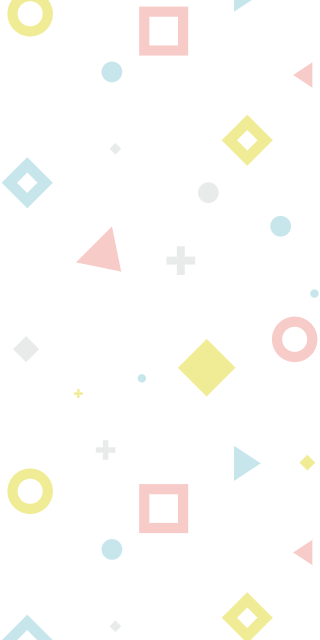
Give the GLSL for this pattern, as a Shadertoy shader.

```glsl
// Scattered pastel rings, frames, discs, diamonds, crosses and triangles on white, repeating downwards.

const float GRID = 384.0;    // layout units across the canvas
const float PERIOD = 573.0;  // height of one repeat in layout units

const float YELLOW = 0.0, PINK = 1.0, BLUE = 2.0, GRAY = 3.0;
const vec3 PALETTE[4] = vec3[4](
    vec3(0.94, 0.925, 0.585), vec3(0.97, 0.795, 0.785),
    vec3(0.775, 0.90, 0.92), vec3(0.91, 0.92, 0.915));

// Each shape: x, y from the top, size, tint
const vec4 RINGS[2] = vec4[2](
    vec4(36.2, 16.5, 27.3, YELLOW), vec4(353.6, 407.2, 27.3, PINK));
const vec4 DISCS[5] = vec4[5](
    vec4(134.3, 86.3, 12.4, BLUE), vec4(250.0, 231.2, 12.4, GRAY),
    vec4(336.8, 271.5, 12.4, BLUE), vec4(377.3, 352.3, 5.0, BLUE),
    vec4(170.2, 454.0, 5.0, BLUE));
const vec4 DIAMONDS[4] = vec4[4](
    vec4(138.5, 178.5, 7.0, GRAY), vec4(31.3, 419.0, 15.7, GRAY),
    vec4(248.0, 441.3, 34.6, YELLOW), vec4(368.8, 555.2, 9.5, YELLOW));
const vec4 DIAMOND_FRAMES[2] = vec4[2](
    vec4(296.7, 168.3, 30.7, YELLOW), vec4(32.7, 219.3, 30.7, BLUE));
const vec4 CROSSES[3] = vec4[3](
    vec4(217.0, 312.7, 17.2, GRAY), vec4(94.0, 472.3, 5.3, YELLOW),
    vec4(126.7, 540.0, 11.7, GRAY));
const vec4 SQUARE_FRAME = vec4(196.4, 37.3, 29.4, PINK);

// Triangles are anchored at the middle of the base, sized by height
const vec4 TRIANGLES[3] = vec4[3](
    vec4(112.8, 293.3, 46.2, PINK), vec4(280.8, 556.0, 32.0, BLUE),
    vec4(374.8, 90.0, 23.0, PINK));
const float TRIANGLE_ANGLES[3] = float[3](0.7854, 0.0, 3.1416);

// Two blue shapes repeat a little sooner than the rest
const float FRAME_PERIODS[2] = float[2](PERIOD, 549.0);
const float TRIANGLE_PERIODS[3] = float[3](PERIOD, 563.0, PERIOD);

// Offset from the nearest vertical copy of a shape
vec2 nearestCopy(vec2 p, vec2 center, float period) {
    vec2 q = p - center;
    q.y -= period * floor(q.y / period + 0.5);
    return q;
}

// Signed distances
float discDist(vec2 q, float radius) {
    return length(q) - radius;
}

float squareDist(vec2 q, float halfSide) {
    return max(abs(q.x), abs(q.y)) - halfSide;
}

float diamondDist(vec2 q, float radius) {
    return (abs(q.x) + abs(q.y) - radius) * 0.7071;
}

float crossDist(vec2 q, float reach) {
    vec2 a = abs(q);
    return max(max(a.x, a.y) - reach, min(a.x, a.y) - 0.277 * reach);
}

float triangleDist(vec2 q, float height, float angle) {
    float c = cos(angle), s = sin(angle);
    q = vec2(c * q.x + s * q.y, c * q.y - s * q.x);
    float slope = 0.66;  // half base over height
    float sides = (abs(q.y) - slope * (height - q.x)) / length(vec2(1.0, slope));
    return max(-q.x, sides);
}

// Lay a tint over the colour wherever the distance is negative
vec3 paint(vec3 color, float dist, float pixel, float tint) {
    return mix(color, PALETTE[int(tint)], clamp(0.5 - dist / pixel, 0.0, 1.0));
}

void mainImage(out vec4 fragColor, in vec2 fragCoord) {
    float pixel = GRID / iResolution.x;
    vec2 p = vec2(fragCoord.x, iResolution.y - fragCoord.y) * pixel;
    vec3 color = vec3(1.0);

    // Hollow shapes
    for (int i = 0; i < 2; i++) {
        vec4 ring = RINGS[i];
        vec2 q = nearestCopy(p, ring.xy, PERIOD);
        float d = max(discDist(q, ring.z), -discDist(q, 0.55 * ring.z));
        color = paint(color, d, pixel, ring.w);

        vec4 frame = DIAMOND_FRAMES[i];
        q = nearestCopy(p, frame.xy, FRAME_PERIODS[i]);
        d = max(diamondDist(q, frame.z), -diamondDist(q, 0.4 * frame.z));
        color = paint(color, d, pixel, frame.w);
    }
    vec2 b = nearestCopy(p, SQUARE_FRAME.xy, PERIOD);
    float box = max(squareDist(b, SQUARE_FRAME.z), -squareDist(b, 0.585 * SQUARE_FRAME.z));
    color = paint(color, box, pixel, SQUARE_FRAME.w);

    // Solid shapes
    for (int i = 0; i < 5; i++) {
        vec4 s = DISCS[i];
        color = paint(color, discDist(nearestCopy(p, s.xy, PERIOD), s.z), pixel, s.w);
    }
    for (int i = 0; i < 4; i++) {
        vec4 s = DIAMONDS[i];
        color = paint(color, diamondDist(nearestCopy(p, s.xy, PERIOD), s.z), pixel, s.w);
    }
    for (int i = 0; i < 3; i++) {
        vec4 s = CROSSES[i];
        color = paint(color, crossDist(nearestCopy(p, s.xy, PERIOD), s.z), pixel, s.w);
        vec4 t = TRIANGLES[i];
        vec2 q = nearestCopy(p, t.xy, TRIANGLE_PERIODS[i]);
        color = paint(color, triangleDist(q, t.z, TRIANGLE_ANGLES[i]), pixel, t.w);
    }

    fragColor = vec4(color, 1.0);
}
```
